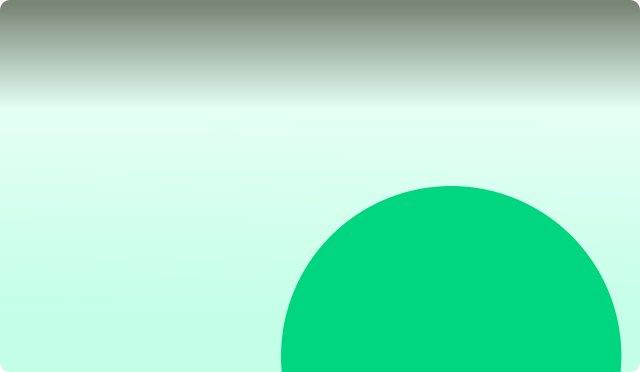
Reproduce this background procedurally as a WebGL 2 fragment shader.

```glsl
#version 300 es
precision highp float;
// A mint card with rounded corners: a soft vertical gradient, a grey-green
// shade fading down from the top edge, and a large green disc rising from
// the lower right. Lengths are in canvas heights, origin at the lower left.

#define DISC_CENTER vec2(0.705, 0.0425) // x in canvas widths, y in heights
#define DISC_RADIUS 0.4575
#define CORNER_RADIUS 0.027
#define SHADE_TOP 0.988
#define SHADE_BOTTOM 0.709
#define MINT_TOP 0.68
#define MINT_BOTTOM 0.12
#define MINT_TILT 0.02

uniform vec2 u_resolution;
out vec4 fragColor;

const vec3 PAGE = vec3(1.0);
const vec3 PALE_MINT = vec3(0.89, 1.0, 0.955);
const vec3 DEEP_MINT = vec3(0.76, 1.0, 0.902);
const vec3 SHADE = vec3(0.475, 0.52, 0.46);
const vec3 GREEN = vec3(0.0, 0.84, 0.50);

float circleDistance(vec2 p, vec2 center, float radius) {
    return length(p - center) - radius;
}

float roundedBoxDistance(vec2 p, vec2 halfSize, float radius) {
    vec2 q = abs(p) - halfSize + radius;
    return length(max(q, 0.0)) + min(max(q.x, q.y), 0.0) - radius;
}

// Coverage of a shape, smoothed over one pixel
float coverage(float distanceToEdge) {
    return clamp(0.5 - distanceToEdge * u_resolution.y, 0.0, 1.0);
}

void main() {
    vec2 p = gl_FragCoord.xy / u_resolution.y;
    vec2 size = vec2(u_resolution.x / u_resolution.y, 1.0);

    // Mint gradient, slightly tilted
    float height = p.y + MINT_TILT * (p.x / size.x - 0.5);
    float pale = clamp((height - MINT_BOTTOM) / (MINT_TOP - MINT_BOTTOM), 0.0, 1.0);
    vec3 color = mix(DEEP_MINT, PALE_MINT, pale);

    // Shade below the top edge
    float shade = clamp((p.y - SHADE_BOTTOM) / (SHADE_TOP - SHADE_BOTTOM), 0.0, 1.0);
    color = mix(color, SHADE, shade);

    // Green disc
    vec2 center = DISC_CENTER * vec2(size.x, 1.0);
    color = mix(color, GREEN, coverage(circleDistance(p, center, DISC_RADIUS)));

    // Rounded card corners
    float card = roundedBoxDistance(p - 0.5 * size, 0.5 * size, CORNER_RADIUS);
    color = mix(PAGE, color, coverage(card));

    fragColor = vec4(color, 1.0);
}
```
